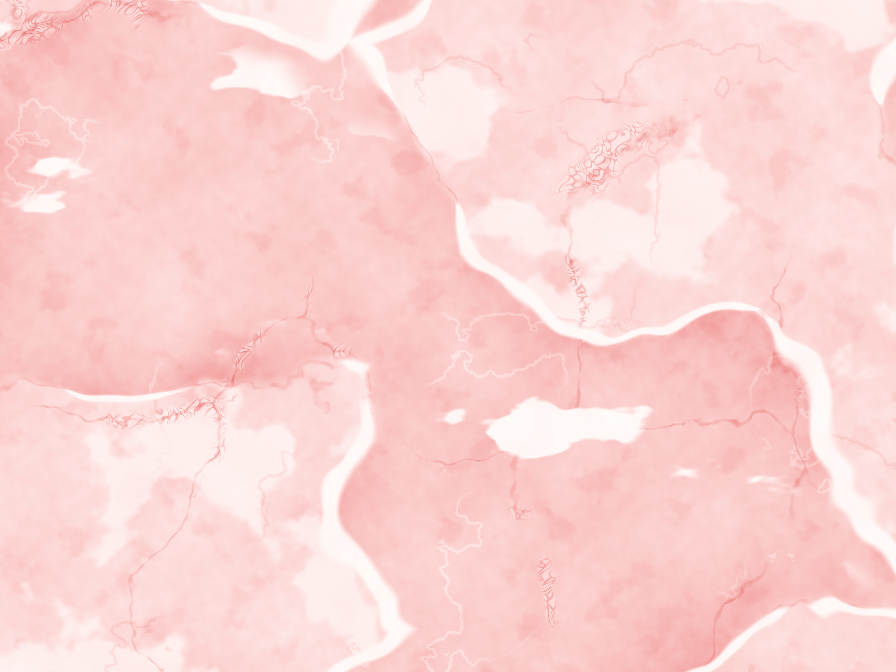
Write a WebGL 2 fragment shader that draws this texture.

```glsl
#version 300 es
precision highp float;
// Rose marble: a jittered checkerboard of pale and rosy cells, bent by layered
// sines, carries white veins along its borders. Cellular noise adds cracks and
// crystal lace; more sine layers add milky clouds, threads and mottling.

#define BASE_TONE 0.853    // green level of plain stone
#define ROSE_DEPTH 0.125   // darkening beside the veins
#define ROSE_REACH 3.0     // falloff of that darkening
#define BEND 0.13          // large-scale bending of the veins
#define VEIN_WIDTH 0.017   // half width of the white veins
#define CRACK_SCALE 2.3    // crack cells per canvas height
#define LACE_SCALE 75.0    // crystals per canvas height
#define LACE_WIDTH 0.014   // half width of the crystal bands
#define CLOUD_LEVEL 0.17   // higher means fewer clouds
#define SOFT 0.0025        // edge softness in canvas heights

uniform vec2 u_resolution;
out vec4 fragColor;

vec2 hash2(vec2 p) {
  vec2 k = vec2(dot(p, vec2(127.1, 311.7)), dot(p, vec2(269.5, 183.3)));
  return fract(sin(k) * 43758.545);
}

// Layered sines: each octave is turned, shrunk and weakened
float layers(vec2 p, int octaves) {
  float sum = 0.0, amp = 0.5;
  for (int i = 0; i < octaves; i++) {
    sum += amp * sin(p.x + 1.1 * sin(0.8 * p.y)) * cos(p.y + 1.1 * sin(0.7 * p.x));
    p = mat2(1.52, 1.14, -1.14, 1.52) * p + vec2(2.3, 5.1);
    amp *= 0.52;
  }
  return sum;
}

vec2 bend(vec2 p, int octaves) {
  return p + BEND * vec2(layers(p * 6.0 + 3.1, octaves), layers(p * 6.0 + 17.7, octaves));
}

// Distance to the nearest border of a cellular pattern, in cell units
float cellBorder(vec2 p) {
  vec2 id = floor(p);
  float near = 9.0, next = 9.0;
  for (int j = -1; j <= 1; j++)
    for (int i = -1; i <= 1; i++) {
      vec2 cell = id + vec2(i, j);
      float d = length(cell + hash2(cell) - p);
      next = min(next, max(near, d));
      near = min(near, d);
    }
  return 0.5 * (next - near);
}

// Signed field: positive in rosy cells, negative in pale ones
float rosySide(vec2 p) {
  p *= vec2(1.5, 2.0);
  vec2 id = floor(p);
  float rosy = 9.0, pale = 9.0;
  for (int j = -1; j <= 1; j++)
    for (int i = -1; i <= 1; i++) {
      vec2 cell = id + vec2(i, j);
      float d = length(cell + 0.25 + 0.5 * hash2(cell) - p);
      if (mod(cell.x + cell.y, 2.0) > 0.5) rosy = min(rosy, d);
      else pale = min(pale, d);
    }
  return pale - rosy - 0.06;
}

float stroke(float d, float width) {
  return 1.0 - smoothstep(width * 0.5, width + SOFT, abs(d));
}

// Thin line of even width along the zero level of a field
float thread(float field, float width) {
  float slope = length(vec2(dFdx(field), dFdy(field))) * u_resolution.y;
  return stroke(field / max(slope, 0.8), width);
}

vec3 stone(float tone) {
  return vec3(0.99 - 0.19 * max(0.84 - tone, 0.0) + 0.06 * max(tone - 0.86, 0.0),
              tone, tone - 0.008);
}

void main() {
  vec2 p = gl_FragCoord.xy / u_resolution.y;
  vec2 crinkled = bend(p, 7);
  float side = rosySide(bend(p, 4));
  float rosy = smoothstep(-0.03, 0.06, side);
  float patches = layers(p * 5.0 + 41.0, 4);

  // Mottled ground with scattered rose stains
  float tone = BASE_TONE + 0.045 * layers(p * 16.0, 6) + 0.022 * layers(p * 110.0, 3);
  tone -= 0.045 * smoothstep(0.22, 0.6, layers(p * 34.0 + 8.0, 5));

  // Milky clouds in the pale cells
  float cloud = layers(p * 8.5 + 23.0, 6) + 0.06 * layers(p * 45.0, 3);
  cloud = smoothstep(CLOUD_LEVEL, CLOUD_LEVEL + 0.13, cloud) * (1.0 - rosy);
  tone = mix(tone, 0.942 + 0.02 * layers(p * 25.0, 4), 0.9 * cloud);

  // Rosy cells, deepest and grainiest beside their border
  float depth = exp(-ROSE_REACH * max(side, 0.0)) * clamp(0.8 + 1.1 * patches, 0.3, 1.3);
  depth *= 1.0 + 0.5 * layers(p * 22.0 + 5.0, 6);
  tone -= rosy * (0.028 + ROSE_DEPTH * depth + 0.03 * depth * layers(p * 150.0, 2));

  // Fine threads: white in the rosy cells, dark in the pale ones
  float sparse = smoothstep(0.0, 0.25, layers(p * 7.0 + 61.0, 3));
  float threads = thread(layers(p * 7.0 + 90.0, 7), 0.0012) * sparse;
  tone += threads * mix(-0.06, 0.07, rosy);

  // Cracks along cell borders, part of them widened into crystal lace
  float crack = cellBorder(crinkled * CRACK_SCALE + 4.0) / CRACK_SCALE;
  float seam = 0.29 * rosySide(crinkled);
  float broken = smoothstep(0.0, 0.22, layers(p * 6.0 + 77.0, 4));
  float band = stroke(crack, LACE_WIDTH * broken) * broken;
  band *= smoothstep(-0.15, 0.25, layers(p * 28.0 + 31.0, 4));
  float crystal = cellBorder(p * LACE_SCALE + 3.0 * layers(p * 60.0, 2));
  tone = mix(tone, 0.93, 0.5 * band);
  tone -= 0.2 * band * (1.0 - smoothstep(0.02, 0.15, crystal));
  float grit = 0.6 + 0.7 * layers(p * 130.0 + 9.0, 2);
  tone -= 0.14 * grit * stroke(crack, 0.0014) * smoothstep(-0.2, 0.1, patches + 0.3 * broken);
  tone -= 0.11 * grit * stroke(seam, 0.0018);

  // White veins swelling and thinning along the borders, pale glow outside
  float edge = 0.29 * side;
  float swell = smoothstep(-0.3, 0.25, layers(p * 7.5 + 52.0, 4));
  float width = VEIN_WIDTH * swell;
  float vein = stroke(edge + 0.3 * width, width) * smoothstep(0.1, 0.35, swell);
  tone += 0.03 * (1.0 - rosy) * (1.0 - cloud) * swell * exp(edge / 0.02);

  // White pockets and wisps inside the rosy cells
  float pocket = layers(mat2(5.0, -2.0, 3.0, 11.0) * p + 13.0, 6);
  pocket = smoothstep(0.4, 0.47, pocket) * smoothstep(0.1, 0.3, side);
  float white = max(vein, pocket);
  tone = mix(tone, 0.972 + 0.015 * layers(p * 40.0, 3), white);

  fragColor = vec4(clamp(stone(tone), 0.0, 1.0), 1.0);
}
```
